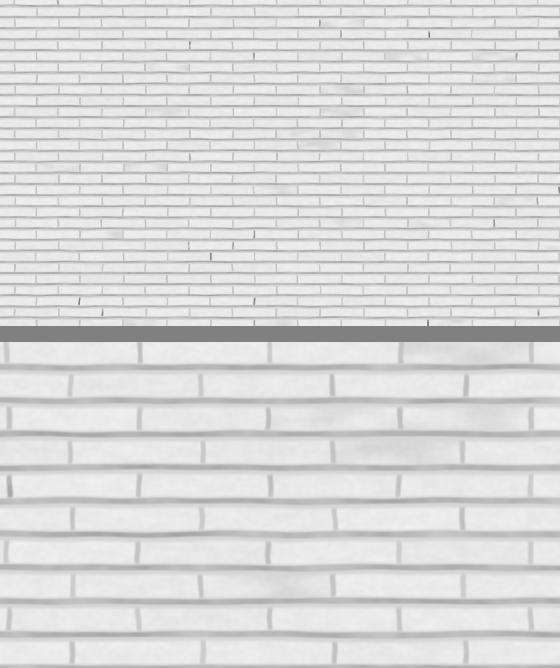
Top: the whole. Bottom: its middle third, enlarged.
Give the GLSL for this texture, as a WebGL 1 fragment shader.

```glsl
precision highp float;
// White painted brick wall in running bond: about 12.8 bricks across and 29.3 courses down.
// Signed distances to the nearest bed and head joints shade the mortar and its shadow;
// hashes vary single bricks and joints, and gradient noise adds wobble, grain and stains.

uniform vec2 u_resolution;

float hash(vec2 p) {
  return fract(sin(dot(p, vec2(127.1, 311.7))) * 4375.85);
}

vec2 gradient(vec2 cell) {
  float angle = 6.2832 * hash(cell);
  return vec2(cos(angle), sin(angle));
}

float gradientNoise(vec2 p) {
  vec2 i = floor(p), f = fract(p);
  vec2 e = vec2(1.0, 0.0);
  vec2 w = f * f * f * (f * (f * 6.0 - 15.0) + 10.0);
  float low = mix(dot(gradient(i), f), dot(gradient(i + e), f - e), w.x);
  float high = mix(dot(gradient(i + e.yx), f - e.yx),
                   dot(gradient(i + 1.0), f - 1.0), w.x);
  return mix(low, high, w.y);
}

// Soft band of the given half width around zero
float band(float d, float halfWidth, float blur) {
  return 1.0 - smoothstep(halfWidth - blur, halfWidth + blur, abs(d));
}

void main() {
  vec2 uv = gl_FragCoord.xy / u_resolution;
  float pixel = 29.28 / u_resolution.y;
  float blur = max(0.045, 0.5 * pixel);

  // Wall position in course heights, counted downwards from the first bed joint
  vec2 wall = vec2(uv.x * 50.2, (1.0 - uv.y) * 29.28 - 0.52);
  float wobble = 0.06 * gradientNoise(wall * vec2(0.45, 0.8));
  float y = wall.y + wobble;
  float course = floor(y);
  float bed = y - floor(y + 0.5);

  // Nearest head joint, with alternate courses shifted by half a brick
  float x = uv.x * 12.84 - mix(0.83, 0.34, mod(course, 2.0));
  float joint = floor(x + 0.5);
  vec2 jointId = vec2(joint, course);
  float head = (x - joint + 0.03 * (hash(jointId + 7.3) - 0.5)) * 3.91;
  head += 0.06 * gradientNoise(wall * 1.7 + 40.0);
  vec2 brickId = vec2(joint + step(0.0, head), course);

  // Painted brick faces: slight tone shifts, a few greyer bricks, grain and stains
  float tone = 0.915 + 0.016 * (hash(brickId + 2.7) - 0.5);
  float stain = smoothstep(-0.3, 0.5, gradientNoise(wall * vec2(0.5, 1.1) + 15.0));
  tone -= 0.07 * step(0.94, hash(brickId + 31.9)) * stain;
  tone += 0.022 * gradientNoise(wall * vec2(1.3, 2.6));
  tone += 0.02 * gradientNoise(wall * vec2(4.5, 6.0) + 9.0);

  // Head joints: pale mortar, now and then a dark open gap
  float gap = smoothstep(0.86, 1.0, hash(jointId + 53.1));
  float gapLength = smoothstep(-0.35, 0.25, gradientNoise(wall * vec2(0.3, 1.6) + 71.0));
  float headTone = 0.79 - 0.06 * hash(jointId + 11.0) - 0.34 * gap * gapLength;
  tone = mix(tone, headTone, 0.9 * band(head, 0.075, blur));

  // Bed joints: wide soft mortar under a narrow shadow of uneven depth
  tone = mix(tone, 0.84, band(bed - 0.04, 0.17, 0.07));
  float wear = gradientNoise(vec2(wall.x * 0.55, floor(y + 0.5) * 3.37));
  float shadowTone = 0.715 + 0.11 * wear + 0.04 * gradientNoise(wall * 2.3 + 5.0);
  float shadowWidth = 0.085 + 0.03 * wear;
  tone = mix(tone, shadowTone, band(bed, shadowWidth, blur));

  gl_FragColor = vec4(vec3(tone), 1.0);
}
```
